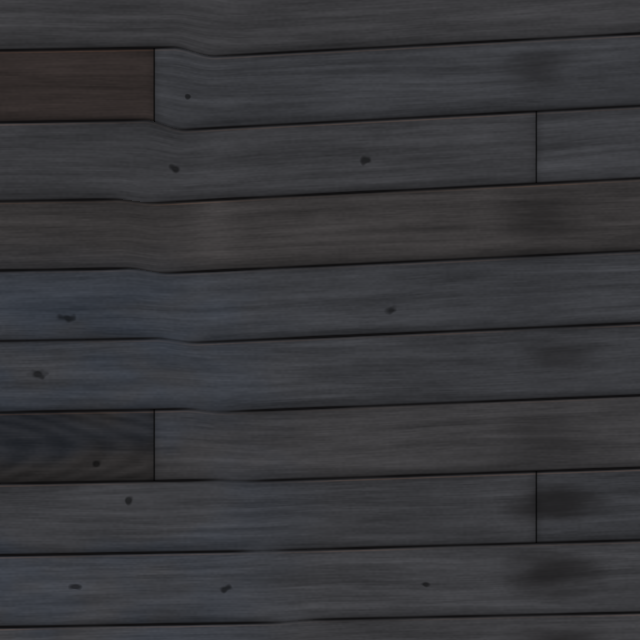
Give the GLSL for this texture, as a WebGL 2 fragment shader.

```glsl
#version 300 es
precision highp float;
// Dark weathered timber planks with sloping seams, staggered butt joints and stains.
uniform vec2 u_resolution;
out vec4 outColor;

float hash(vec2 p) {
    vec3 q = fract(vec3(p.xyx) * 0.1031);
    q += dot(q, q.yzx + 33.33);
    return fract((q.x + q.y) * q.z);
}

float noise(vec2 p) {
    vec2 i = floor(p), f = fract(p);
    f = f * f * (3.0 - 2.0 * f);
    return mix(mix(hash(i), hash(i + vec2(1, 0)), f.x),
               mix(hash(i + vec2(0, 1)), hash(i + vec2(1, 1)), f.x), f.y);
}

float fbm(vec2 p) {
    float sum = 0.0, amp = 0.5;
    for (int i = 0; i < 4; i++) {
        sum += amp * noise(p);
        p = p * 2.03 + 17.3;
        amp *= 0.5;
    }
    return sum / 0.9375;
}

float bell(float x) { return exp(-x * x); }

// Where the shallow left run of seam k gives way to the steeper right run
float breakX(float k) { return 0.2 + 0.045 * abs(k - 3.3); }

// Height of seam k, measured down from the top
float seamY(float k, float x) {
    float left = 0.0785 + 0.1126 * (k - 1.0) - 0.017 * x
               + step(2.5, k) * 0.0104 * exp(0.5 * (3.0 - k));
    float right = 0.0521 + 0.1131 * (k - 1.0) + (0.054 - 0.0004 * k * k) * (1.0 - x);
    float b = breakX(k);
    return mix(left, right, smoothstep(b - 0.035, b + 0.035, x));
}

void main() {
    vec2 uv = gl_FragCoord.xy / u_resolution;
    float x = uv.x, y = 1.0 - uv.y, px = 1.0 / u_resolution.y;

    // Plank index and position across the plank
    float plank = 0.0;
    for (float k = 1.0; k < 10.0; k++) plank += step(seamY(k, x), y);
    float top = seamY(plank, x), bottom = seamY(plank + 1.0, x);
    float t = (y - top) / (bottom - top);

    // Butt joints on two of every five planks
    float cycle = mod(plank, 5.0);
    float jointX = cycle == 1.0 ? 0.241 : cycle == 2.0 ? 0.838 : -1.0;
    float endPiece = cycle == 1.0 ? 1.0 - smoothstep(-px, px, x - jointX) : 0.0;
    float board = plank + 20.0 * step(jointX, x);

    // Base tone of each board
    vec3 slate = vec3(0.223, 0.228, 0.243), umber = vec3(0.218, 0.209, 0.209);
    float brown = plank == 3.0 ? 0.95 : plank == 6.0 ? 0.6 : 0.45 * hash(vec2(board, 4.0));
    vec3 color = mix(slate, umber, brown) * (0.98 + 0.1 * hash(vec2(board, 9.0)));
    color = mix(color, plank < 3.0 ? vec3(0.19, 0.167, 0.162) : vec3(0.172, 0.165, 0.165), endPiece);

    // Grain following the boards
    vec2 g = vec2(x, t * 0.113 + 0.012 * (noise(vec2(x * 4.0, t * 2.0 + board * 5.0)) - 0.5));
    vec2 seed = vec2(board * 7.3, board * 3.1);
    float blotch = fbm(g * vec2(6.0, 28.0) + seed);
    float streak = fbm(g * vec2(5.0, 130.0) + seed);
    float fibre = noise(g * vec2(38.0, 390.0) + seed);
    float pore = noise(vec2(x, y) * vec2(190.0, 300.0));
    float tone = 1.0 + 0.28 * (blotch - 0.5) + 0.34 * (streak - 0.5)
               + 0.09 * (fibre - 0.5) + 0.07 * (pore - 0.5);

    // Arched growth rings on the lower end piece
    float rings = sin(95.0 * (x + 2.4 * (t - 0.55) * (t - 0.55) * 0.22) + 5.0 * blotch);
    tone += 0.07 * rings * endPiece * step(5.0, plank);
    color *= tone;

    // Pale worn bands and a cool cast at lower left
    float pale = bell((x - 0.335) / 0.035) + 0.5 * bell((x - 0.76) / 0.025);
    color *= 1.0 + 0.16 * pale * (plank == 3.0 ? 1.0 : 0.12) * smoothstep(1.0, 0.3, t);
    float cool = smoothstep(0.45, 0.7, fbm(uv * vec2(5.0, 9.0) + 3.0)) * (1.0 - smoothstep(0.2, 0.6, x));
    color += vec3(-0.014, 0.0, 0.018) * cool * smoothstep(0.35, 0.5, y);

    // Dark stains down the right side, heavier towards the bottom
    float stainX = 0.83 + 0.05 * hash(vec2(plank, 31.0));
    float ragged = 0.7 * (fbm(vec2(x * 16.0, y * 45.0)) - 0.5);
    vec2 s = vec2((x - stainX) / (0.055 + 0.004 * plank), (t - 0.45) / 0.34);
    float stain = smoothstep(1.25, 0.1, length(s) + ragged);
    float heavy = plank > 6.5 ? 0.55 : mod(plank, 2.0) == 1.0 ? 0.33 : plank == 6.0 ? 0.25 : 0.05;
    color = mix(color, vec3(0.1, 0.095, 0.097), stain * heavy * 1.15);

    // Scattered small knots and nicks
    for (float i = 0.0; i < 3.0; i++) {
        vec2 id = vec2(plank * 3.7 + 2.0, i * 11.0 + 5.0);
        vec2 c = vec2(0.05 + 0.62 * hash(id), 0.2 + 0.6 * hash(id + 40.0));
        float size = mix(0.004, 0.009, hash(id + 70.0));
        vec2 d = vec2((x - c.x) / mix(1.0, 3.0, hash(id + 90.0)), (t - c.y) * 0.113);
        float r = length(d) / size + 0.8 * (noise(uv * 120.0) - 0.5);
        color *= 1.0 - 0.45 * step(0.55, hash(id + 110.0)) * smoothstep(1.0, 0.2, r);
    }

    // Seams: soft shade, dark gap and a thin warm lit edge below it
    for (float k = 1.0; k < 10.0; k++) {
        float d = y - seamY(k, x);
        float wear = 1.0 - 0.7 * bell((x - breakX(k)) / 0.04);
        float rough = 0.7 + 0.5 * noise(vec2(x * 14.0, k * 9.0));
        float gap = bell(d / max(0.0023, px));
        color *= 1.0 - 0.2 * wear * bell((d + 0.003) / 0.009);
        color = mix(color, vec3(0.055, 0.052, 0.055), min(gap * wear * rough, 0.92));
        float lit = bell((d - 0.0042) / max(0.0014, 0.7 * px));
        color += vec3(0.085, 0.048, 0.028) * lit * wear * noise(vec2(x * 7.0, k * 5.0 + 2.0));
    }

    // Hairline joints between board ends
    float joint = bell((x - jointX) / max(0.0014, 0.7 * px));
    color *= 1.0 - 0.55 * joint - 0.1 * bell((x - jointX) / 0.008);

    outColor = vec4(clamp(color, 0.0, 1.0), 1.0);
}
```
